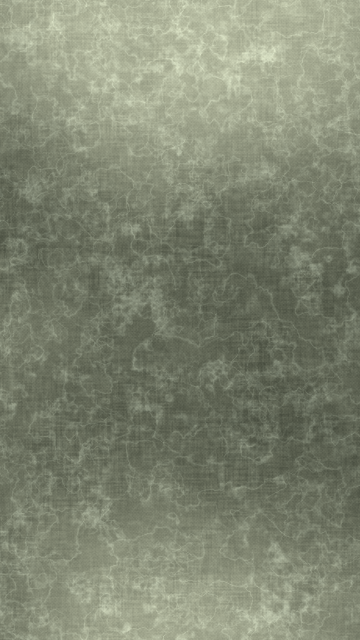
This texture is drawn by a Shadertoy shader. Its source:

```glsl
// Worn sage-green cloth with soft light at both ends, fine pale crackle veins and weave.

float hash(vec2 p) {
    vec3 q = fract(p.xyx * vec3(0.1031, 0.1030, 0.0973));
    q += dot(q, q.yzx + 33.33);
    return fract((q.x + q.y) * q.z);
}

float noise(vec2 p) {
    vec2 cell = floor(p), f = fract(p);
    f = f * f * (3.0 - 2.0 * f);
    return mix(mix(hash(cell), hash(cell + vec2(1, 0)), f.x),
               mix(hash(cell + vec2(0, 1)), hash(cell + vec2(1, 1)), f.x), f.y);
}

float fbm(vec2 p) {
    float sum = 0.0, amp = 0.5;
    for (int i = 0; i < 4; i++) {
        sum += amp * noise(p);
        p = mat2(1.6, 1.2, -1.2, 1.6) * p + 17.3;
        amp *= 0.5;
    }
    return sum / 0.94;
}

// Thin ragged contour line of a fractal field
float vein(vec2 p, float width) {
    float d = (fbm(p) - 0.5) / width;
    return exp(-d * d);
}

// Soft round spot of light or shade
float spot(vec2 uv, vec2 center, vec2 radius) {
    vec2 d = (uv - center) / radius;
    return exp(-dot(d, d));
}

// Broad lighting: bright top and bottom centre, dark middle and corners
float lighting(vec2 uv, vec2 p) {
    float side = abs(uv.x - 0.52) * 2.0;
    float top = smoothstep(0.6, 0.97, uv.y);
    float bottom = smoothstep(0.34, -0.02, uv.y);
    float tone = 0.365 + 0.31 * top * (1.0 - 0.25 * side * side);
    tone += 0.28 * bottom * (1.0 - 0.55 * side * side);
    tone += 0.05 * spot(uv, vec2(0.08, 0.48), vec2(0.25, 0.12));
    tone += 0.05 * spot(uv, vec2(0.45, 0.82), vec2(0.3, 0.12));
    tone -= 0.07 * spot(uv, vec2(0.02, 0.8), vec2(0.2, 0.14));
    return tone + 0.13 * (fbm(p * 2.3 + 4.0) - 0.5);
}

// Short horizontal and vertical threads with a tiny regular weave
float weave(vec2 p) {
    float weft = noise(p * vec2(24.0, 230.0)) - 0.5;
    float warp = noise(p * vec2(230.0, 24.0) + 50.0) - 0.5;
    float knots = sin(p.x * 724.0) * sin(p.y * 724.0);
    float wear = 0.4 + 1.2 * noise(p * 7.0 + 9.0);
    return wear * (0.045 * weft + 0.04 * warp) + 0.012 * knots;
}

void mainImage(out vec4 fragColor, in vec2 fragCoord) {
    vec2 uv = fragCoord / iResolution.xy;
    vec2 p = fragCoord / iResolution.x;

    float tone = lighting(uv, p) + weave(p);
    tone += 0.04 * (noise(p * 288.0) - 0.5);
    tone += 0.05 * (fbm(p * 20.0 + 31.0) - 0.5);

    // Crackle veins at three scales, fading in and out
    vec2 bend = 0.015 * vec2(noise(p * 26.0), noise(p * 26.0 + 40.0));
    float fade = smoothstep(0.25, 0.75, noise(p * 14.0 + 70.0));
    float lines = 0.7 * vein((p + bend) * 15.0 + 3.0, 0.03) * (1.1 - 0.5 * fade);
    lines += 0.65 * vein((p - bend) * 21.0 + 60.0, 0.036) * (0.3 + 0.7 * fade);
    lines += 0.55 * vein((p + bend.yx) * 29.0 + 90.0, 0.045) * fade;

    // Small chalky flecks gathered in loose clusters
    float cluster = smoothstep(0.42, 0.75, fbm(p * 8.0 + 150.0));
    float flecks = smoothstep(0.45, 0.75, fbm(p * 34.0 + 120.0));
    flecks *= (0.3 + 0.9 * cluster) * (0.4 + noise(p * 140.0));

    // Chalk lifts dark and bright cloth alike
    float chalk = min(0.105 * lines + 0.11 * flecks, 0.17);
    vec3 cloth = vec3(tone, tone + 0.02, tone * 0.88);
    vec3 color = cloth + chalk * vec3(0.94, 1.0, 0.94);

    fragColor = vec4(clamp(color, 0.0, 1.0), 1.0);
}
```
